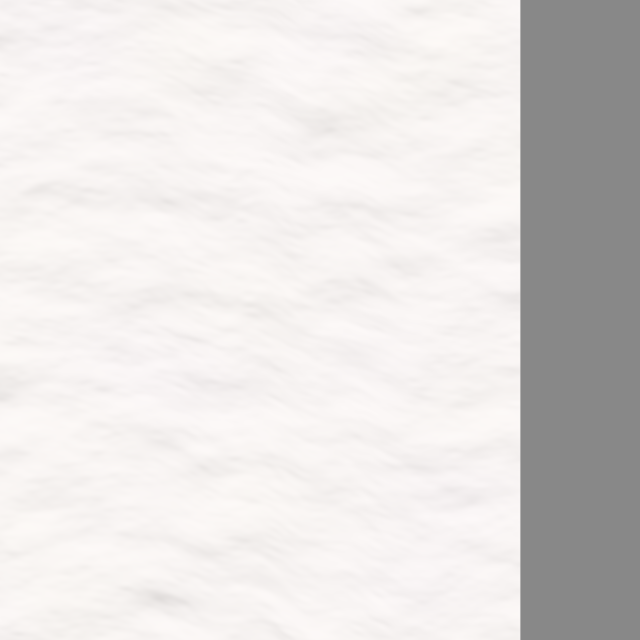
Reproduce this texture procedurally as a WebGL 2 fragment shader.

```glsl
#version 300 es
precision highp float;

uniform vec2 u_resolution;
out vec4 outColor;

const vec3 PAPER = vec3(0.970, 0.957, 0.949);
const vec3 PANEL = vec3(0.533);
const vec3 WARM_TINT = vec3(0.002, 0.002, -0.003);
const vec3 LILAC_TINT = vec3(0.000, -0.004, 0.006);
const float PAPER_EDGE = 0.813;
const float RIM_WIDTH = 0.004;
const float RIM_GAIN = 0.012;
const vec2 GRAIN_SCALE = vec2(8.0, 15.0);
const float GRAIN_TILT = 0.16;
const vec2 LIGHT_STEP = vec2(-0.10, 0.36);
const float RELIEF = 0.027;
const float SHADOW_BIAS = 0.35;
const float LAYER_GAIN = 0.76;
const int LAYERS = 4;

vec3 hash3(vec2 cell) {
  vec3 q = fract(cell.xyx * vec3(0.1031, 0.1030, 0.0973));
  q += dot(q, q.yxz + 33.33);
  return fract((q.xxy + q.yzz) * q.zyx);
}

// Cellular noise: one soft bump or dent scattered in each cell
float bumps(vec2 p) {
  vec2 cell = floor(p);
  float height = 0.0;
  for (int y = -1; y <= 1; y++) {
    for (int x = -1; x <= 1; x++) {
      vec2 id = cell + vec2(x, y);
      vec3 rnd = hash3(id);
      vec2 d = p - id - rnd.xy;
      float falloff = max(0.0, 1.0 - dot(d, d));
      height += (rnd.z * 2.0 - 1.0) * falloff * falloff * falloff;
    }
  }
  return height;
}

// Layered sines bend the fibres
vec2 bend(vec2 p) {
  vec2 slow = sin(p.yx * vec2(13.0, 9.0) + vec2(0.7, 2.1));
  vec2 fast = sin(p.yx * vec2(37.0, 29.0) + slow * 2.0);
  return p + 0.012 * slow + 0.005 * fast;
}

// Light from above: height differences summed over finer layers
float relief(vec2 p) {
  vec2 q = bend(p);
  q.y += GRAIN_TILT * q.x;
  q *= GRAIN_SCALE;
  float shade = 0.0;
  float weight = 1.0;
  for (int i = 0; i < LAYERS; i++) {
    shade += weight * (bumps(q) - bumps(q + LIGHT_STEP));
    q = mat2(1.86, 0.16, -0.16, 1.86) * q + vec2(17.3, 41.7);
    weight *= LAYER_GAIN;
  }
  return shade;
}

vec3 paperColor(vec2 p) {
  float shade = relief(p);
  shade -= SHADOW_BIAS * shade * shade;
  float tint = 0.5 + 0.5 * bumps(p * vec2(5.0, 7.0) + 3.7);
  vec3 color = PAPER + RELIEF * shade;
  color += mix(WARM_TINT, LILAC_TINT, clamp(tint, 0.0, 1.0));
  float rim = 1.0 - smoothstep(0.0, RIM_WIDTH, abs(p.x - PAPER_EDGE));
  return min(color + RIM_GAIN * rim, vec3(0.992));
}

void main() {
  vec2 uv = gl_FragCoord.xy / u_resolution;
  float pixel = 1.0 / u_resolution.x;

  // Flat panel beside the paper
  float panel = smoothstep(-pixel, pixel, uv.x - PAPER_EDGE);
  outColor = vec4(mix(paperColor(uv), PANEL, panel), 1.0);
}
```
